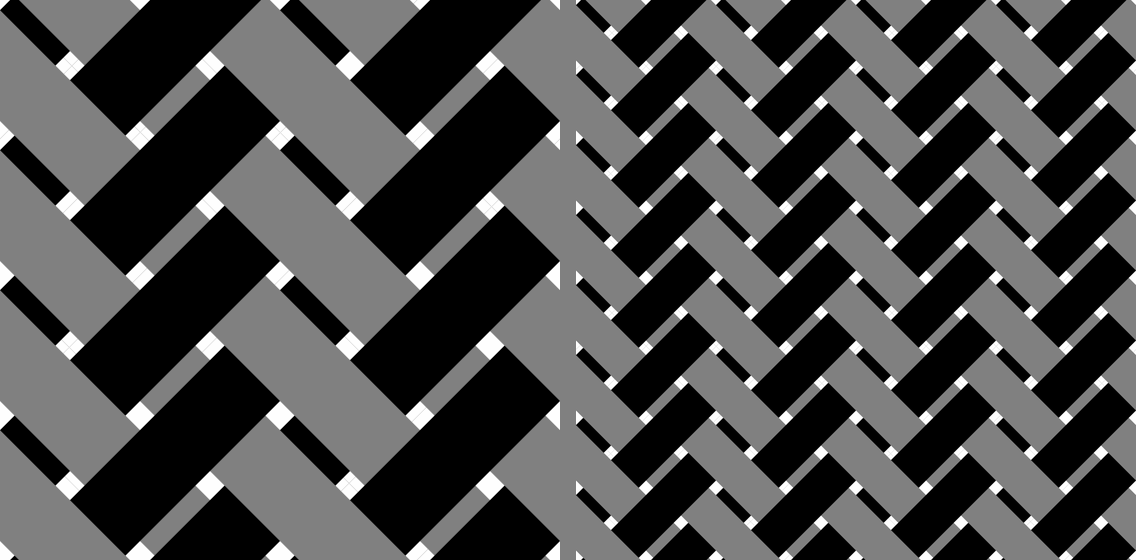
Left: one tile. Right: repeated 2 by 2.
This pattern is drawn by a WebGL 1 fragment shader. Its source:

```glsl
precision highp float;

uniform vec2 u_resolution;

const float GRID = 8.0;            // half-steps of the weave across the canvas
const float SHIFT_DOWN = 0.0625;   // vertical offset of the weave, in half-steps
const float GAP = 0.104;           // half width of the gap between strips
const float HAIR_WIDTH = 0.0035;   // half width of the hairlines in the gaps
const float HAIR_SPREAD = 0.06;    // how far hairlines stray from the centre
const float HAIR_SHARE = 0.45;     // share of gaps crossed in each direction
const float HAIR_STRENGTH = 0.14;
const vec3 PAPER = vec3(0.995);
const vec3 RISING = vec3(0.0);
const vec3 FALLING = vec3(0.502);

float hash(vec2 p) {
  vec3 q = fract(p.xyx * vec3(0.1031, 0.1030, 0.0973));
  q += dot(q, q.yzx + 33.33);
  return fract((q.x + q.y) * q.z);
}

// Coverage of a faint line across a gap, absent in some gaps
float hairline(float across, vec2 seed, float pixel) {
  float offset = (hash(seed) - 0.5) * HAIR_SPREAD;
  float present = step(hash(seed + 17.3), HAIR_SHARE);
  float halfWidth = max(HAIR_WIDTH, 0.25 * pixel);
  float line = clamp((halfWidth - abs(across - offset)) / pixel + 0.5, 0.0, 1.0);
  return present * line * min(1.0, HAIR_WIDTH / halfWidth);
}

void main() {
  vec2 p = gl_FragCoord.xy / u_resolution * GRID;
  p.y = SHIFT_DOWN - p.y;
  float pixel = 0.7071 * GRID / min(u_resolution.x, u_resolution.y);

  // Diagonal axes: x counts rising strips, y counts falling strips
  vec2 diagonal = 0.5 * vec2(p.x + p.y, p.x - p.y);
  vec2 cell = floor(diagonal);
  vec2 node = floor(diagonal + 0.5);
  vec2 fromNode = diagonal - node;
  vec2 strip = clamp((abs(fromNode) - GAP) / pixel + 0.5, 0.0, 1.0);

  // Wrapped node position keeps the variation seamless
  vec2 seed = mod(vec2(node.x + node.y, node.x - node.y), GRID);
  float hair = max(hairline(fromNode.x, seed + 3.7, pixel),
                   hairline(fromNode.y, seed + 41.9, pixel));
  vec3 color = PAPER * (1.0 - HAIR_STRENGTH * hair);

  // Twill: each strip goes over two and under two
  bool risingOnTop = mod(cell.x + cell.y - 1.0, 4.0) < 2.0;
  if (risingOnTop) {
    color = mix(color, FALLING, strip.y);
    color = mix(color, RISING, strip.x);
  } else {
    color = mix(color, RISING, strip.x);
    color = mix(color, FALLING, strip.y);
  }

  gl_FragColor = vec4(color, 1.0);
}
```
